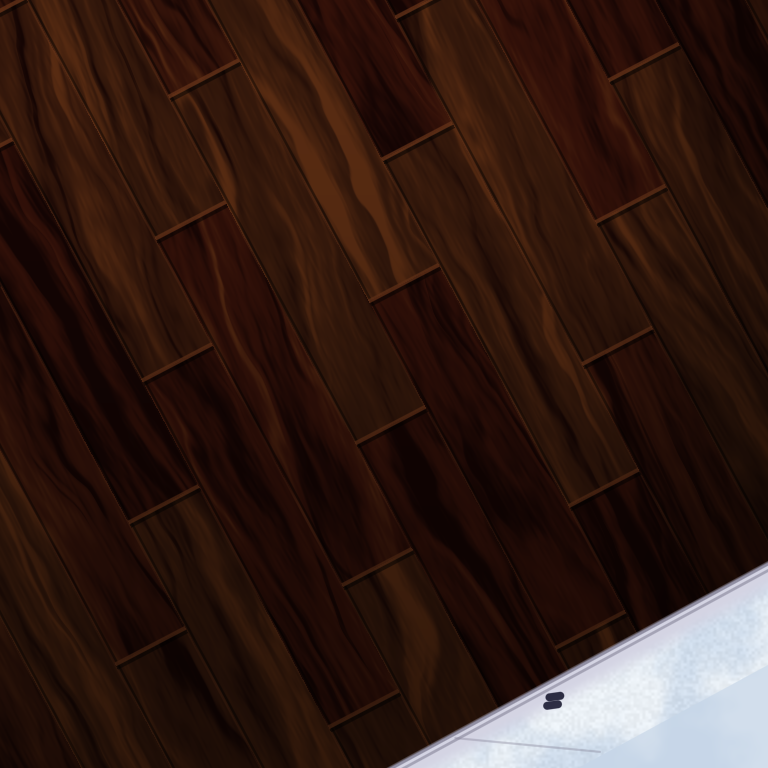
A three.js fragment shader for this texture:

```glsl
// Dark rosewood plank floor laid on a diagonal, with a pale cloth strip in the lower right corner.
varying vec2 vUv;

// Plank layout
const vec2 ACROSS = vec2(0.886, -0.463);
const vec2 ALONG = vec2(0.463, 0.886);
const float PLANK_WIDTH = 0.1029;
const float PLANK_LENGTH = 0.5124;
const float COLUMN_STEP = 0.1557;
const vec2 PLANK_START = vec2(0.0307, 0.369);
const float SKEW = 0.0125;
const float END_SEAM = 0.0016;
const float SIDE_SEAM = 0.0007;
const float SOFT = 0.002;

// Strip layout
const vec2 STRIP_NORMAL = vec2(0.477, 0.879);
const float STRIP_START = 1.120;
const float PANEL_START = 0.117;

// Colours
const vec3 WOOD_DARK = vec3(0.065, 0.014, 0.010);
const vec3 WOOD_RED = vec3(0.165, 0.053, 0.027);
const vec3 WOOD_BROWN = vec3(0.165, 0.076, 0.035);
const vec3 WOOD_LIGHT = vec3(0.285, 0.140, 0.058);
const vec3 SEAM_LIGHT = vec3(0.330, 0.165, 0.080);
const vec3 CLOTH_WHITE = vec3(0.89, 0.92, 0.95);
const vec3 CLOTH_BLUE = vec3(0.78, 0.84, 0.91);
const vec3 HEM_GREY = vec3(0.52, 0.51, 0.59);
const vec3 CLASP_DARK = vec3(0.10, 0.10, 0.19);

float hash(vec2 p) {
  vec3 q = fract(vec3(p.xyx) * 0.1031);
  q += dot(q, q.yzx + 33.33);
  return fract((q.x + q.y) * q.z);
}

float noise(vec2 p) {
  vec2 i = floor(p), f = fract(p);
  f = f * f * (3.0 - 2.0 * f);
  return mix(mix(hash(i), hash(i + vec2(1.0, 0.0)), f.x),
             mix(hash(i + vec2(0.0, 1.0)), hash(i + 1.0), f.x), f.y);
}

float fbm(vec2 p) {
  float sum = 0.0, gain = 0.5;
  for (int i = 0; i < 4; i++) {
    sum += gain * noise(p);
    p = p * 2.03 + 17.1;
    gain *= 0.5;
  }
  return sum;
}

float line(float dist, float halfWidth) {
  return 1.0 - smoothstep(halfWidth, halfWidth + SOFT, abs(dist));
}

float segment(vec2 p, vec2 a, vec2 b) {
  vec2 d = b - a;
  return length(p - a - d * clamp(dot(p - a, d) / dot(d, d), 0.0, 1.0));
}

vec3 woodFloor(vec2 p) {
  // Each column of planks is shifted by a fixed step
  vec2 w = vec2(dot(p, ACROSS), dot(p, ALONG));
  float col = (w.x - SKEW * w.y - PLANK_START.x) / PLANK_WIDTH;
  float k = floor(col);
  float row = (w.y - PLANK_START.y + k * COLUMN_STEP) / PLANK_LENGTH;
  vec2 id = vec2(k, floor(row));
  float seed = hash(id + 40.0);
  float tone = 0.5 + 0.36 * cos(1.5708 * (id.x - 1.65 - 1.75 * id.y)) + 0.3 * (seed - 0.5);

  // Wavy growth rings, veins and fine fibres
  vec2 g = w + vec2(seed * 31.0 + 20.0, hash(id + 71.0) * 23.0 + 20.0);
  g.x += (seed - 0.5) * 0.16 * w.y;
  float rings = g.x * 42.0 + 5.0 * fbm(vec2(g.x * 9.0, g.y * 3.2));
  float broad = noise(vec2(rings, g.y * 3.0));
  float fine = noise(vec2(rings * 3.3, g.y * 6.0));
  float fibre = noise(vec2(g.x * 330.0, g.y * 38.0));
  float vein = smoothstep(0.68, 0.9, noise(vec2(rings * 2.1 + 9.0, g.y * 4.0)));
  float streak = smoothstep(0.7, 0.92, noise(vec2(rings * 1.5 + 50.0, g.y * 2.0)));
  float value = 0.20 + 0.36 * tone + 0.5 * (broad - 0.5) + 0.28 * (fine - 0.5)
              + 0.16 * (fibre - 0.5) - 0.22 * vein + 0.32 * streak;
  vec3 body = mix(WOOD_RED, WOOD_BROWN, smoothstep(0.3, 0.8, tone));
  vec3 color = mix(WOOD_DARK, body, smoothstep(0.0, 0.48, value));
  color = mix(color, WOOD_LIGHT, smoothstep(0.42, 0.95, value));

  // Faint side seams and bright end seams
  float side = (fract(col + 0.5) - 0.5) * PLANK_WIDTH;
  float end = (fract(row + 0.5) - 0.5) * PLANK_LENGTH;
  color *= 1.0 - 0.45 * line(side - 0.003, SIDE_SEAM);
  color = mix(color, SEAM_LIGHT, line(side, SIDE_SEAM) * 0.5 * noise(vec2(k * 7.0, w.y * 14.0) + 30.0));
  color *= 1.0 - 0.5 * line(end - 0.005, END_SEAM);
  color = mix(color, SEAM_LIGHT, 0.75 * line(end, END_SEAM));

  // Light falls off to the bottom and the right
  float light = mix(0.72, 1.2, smoothstep(0.0, 0.9, vUv.y));
  return color * light * (1.0 - 0.3 * smoothstep(0.75, 1.0, vUv.x));
}

vec3 clothStrip(vec2 p, float depth) {
  // Cloudy print with a fine weave, then the inner panel
  float cloud = smoothstep(0.3, 0.65, fbm(p * 11.0 + 5.0));
  float panel = smoothstep(0.0, SOFT, depth - PANEL_START);
  vec3 color = mix(CLOTH_BLUE, CLOTH_WHITE, cloud * (1.0 - 0.6 * panel) + 0.25 * (1.0 - panel));
  color += 0.06 * (noise(p * 260.0) - 0.5) * (1.0 - panel);

  // Hem, loose thread and clasp
  color = mix(color, vec3(0.83, 0.83, 0.89), 1.0 - smoothstep(0.015, 0.045, depth));
  color = mix(color, HEM_GREY, 0.85 * line(depth - 0.002, 0.0015) + 0.6 * line(depth - 0.010, 0.0008));
  float thread = segment(vUv, vec2(0.593, 0.039), vec2(0.781, 0.021));
  color = mix(color, HEM_GREY, 0.4 * line(thread, 0.0004));
  for (int i = 0; i < 2; i++) {
    vec2 c = vUv - vec2(0.7195 + 0.003 * float(i), 0.082 + 0.011 * float(i));
    float clasp = segment(c, vec2(-0.007, -0.001), vec2(0.007, 0.001));
    color = mix(color, CLASP_DARK, 0.9 * line(clasp, 0.0042));
  }
  return color;
}

void main() {
  vec2 p = vec2(vUv.x, 1.0 - vUv.y);
  float depth = dot(p, STRIP_NORMAL) - STRIP_START;
  vec3 color = mix(woodFloor(p), clothStrip(p, depth), smoothstep(-SOFT, SOFT, depth));
  gl_FragColor = vec4(color, 1.0);
}
```
